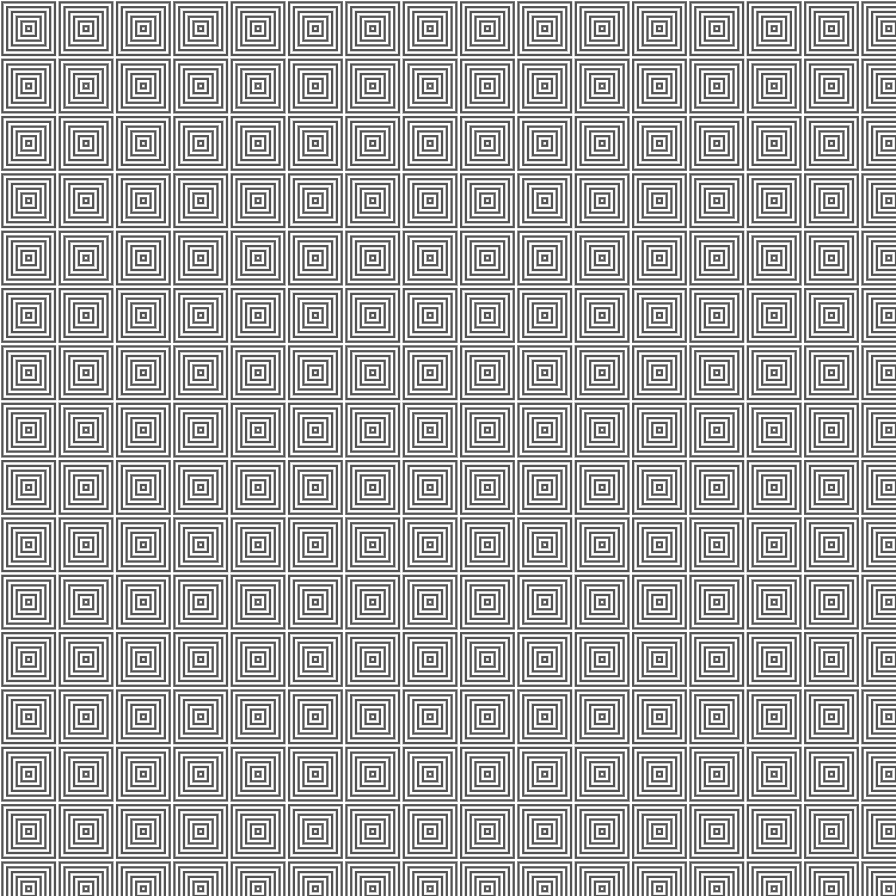
Reproduce this pattern procedurally as a Shadertoy shader.

```glsl
// Signed distance to concentric square rings, spaced two units apart
float ringDistance(vec2 p) {
    float d = max(abs(p.x), abs(p.y));
    return abs(mod(d, 2.0) - 1.0) - 0.478;
}

void mainImage(out vec4 fragColor, in vec2 fragCoord) {
    // Tiles are counted from the top left; each holds six rings, 24 units across
    float pitch = 24.0;
    float unitsPerPixel = 15.625 * pitch / iResolution.y;
    vec2 fromTopLeft = vec2(fragCoord.x, iResolution.y - fragCoord.y);
    vec2 tile = mod(fromTopLeft * unitsPerPixel, pitch) - 0.5 * pitch;

    // Pixel coverage of the lines
    float ink = clamp(0.5 - ringDistance(tile) / unitsPerPixel, 0.0, 1.0);

    vec3 paper = vec3(1.0);
    vec3 charcoal = vec3(0.32);
    fragColor = vec4(mix(paper, charcoal, ink), 1.0);
}
```
